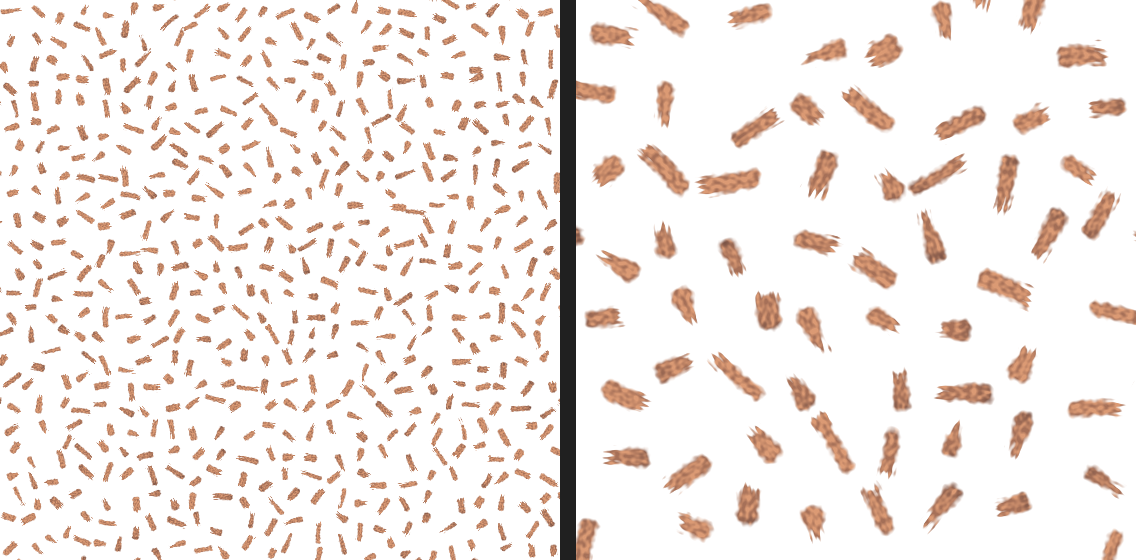
Left, the full canvas; right, a detail of the centre.
Give the GLSL for this pattern, as a three.js fragment shader.

```glsl
#define CELLS 24.0
#define JITTER 0.42
#define SPACING 0.95
#define SOFTNESS 0.036
#define RAGGED 0.17
#define GRAIN 1.5
#define PAPER vec3(1.0)
#define COPPER vec3(0.86, 0.605, 0.455)
#define UMBER vec3(0.65, 0.44, 0.345)
#define SHADE vec3(0.47, 0.32, 0.27)

varying vec2 vUv;

vec2 hash2(vec2 p) {
  vec3 a = fract(vec3(p.xyx) * vec3(0.1031, 0.1030, 0.0973));
  a += dot(a, a.yzx + 33.33);
  return fract((a.xx + a.yz) * a.zy);
}

// Gradient noise, roughly -0.5 to 0.5
float corner(vec2 cell, vec2 offset) {
  float angle = 6.2832 * hash2(cell).x;
  return dot(vec2(cos(angle), sin(angle)), offset);
}

float gradientNoise(vec2 p) {
  vec2 i = floor(p), f = fract(p);
  vec2 u = f * f * (3.0 - 2.0 * f);
  vec2 e = vec2(1.0, 0.0);
  return mix(mix(corner(i, f), corner(i + e, f - e), u.x),
             mix(corner(i + e.yx, f - e.yx), corner(i + 1.0, f - 1.0), u.x), u.y);
}

vec2 scatter(vec2 cell) {
  return cell + 0.5 + JITTER * (2.0 * hash2(cell + 71.0) - 1.0);
}

// Scattered point pushed away from its close neighbours
vec2 strokeCenter(vec2 cell) {
  vec2 home = scatter(cell), push = vec2(0.0);
  for (int y = -1; y <= 1; y++) {
    for (int x = -1; x <= 1; x++) {
      vec2 away = home - scatter(cell + vec2(x, y));
      float gap = length(away);
      push += away / (gap + 0.0001) * max(0.0, SPACING - gap) * 0.5;
    }
  }
  return home + clamp(push, -0.4, 0.4);
}

float roundedBox(vec2 p, vec2 halfSize, float radius) {
  vec2 d = abs(p) - halfSize + radius;
  return length(max(d, 0.0)) + min(max(d.x, d.y), 0.0) - radius;
}

// Lays one short brush stroke over the colour below
vec3 paintStroke(vec3 below, vec2 p, vec2 cell) {
  vec2 size = hash2(cell + 13.0), form = hash2(cell + 29.0), tone = hash2(cell + 47.0);
  float angle = 6.2832 * hash2(cell + 5.0).x;
  float c = cos(angle), s = sin(angle);
  vec2 q = vec2(c * p.x + s * p.y, c * p.y - s * p.x);
  q.y += (tone.y - 0.5) * 0.4 * q.x * q.x;

  // Longer strokes are thinner, and some taper to one end
  float halfLength = mix(0.22, 0.45, size.x * (0.4 + 0.6 * size.x));
  float halfWidth = mix(0.105, 0.165, size.y) * mix(1.08, 0.8, size.x);
  float along = q.x / halfLength;
  float taper = 0.75 * form.x * form.x;
  float width = halfWidth * (1.0 - taper * smoothstep(-0.6, 1.1, along));

  // Bristle marks fray the far end, fine wobble roughens the outline
  vec2 shift = cell * 7.3;
  float bristles = gradientNoise(q * vec2(3.0, 19.0) + shift);
  float wobble = gradientNoise(q * 11.0 + shift + 40.0);
  float edge = roundedBox(q, vec2(halfLength, width), width * mix(0.55, 0.95, form.y));
  edge += RAGGED * bristles * smoothstep(0.1, 1.0, along) + 0.045 * wobble;

  // Speckled pigment, darker along the rim and at the loaded end
  float speckle = gradientNoise(q * vec2(12.0, 17.0) + shift + 90.0);
  float load = smoothstep(0.2, 1.0, -along) * smoothstep(0.45, 1.0, tone.x);
  float dark = 0.27 + GRAIN * speckle + 0.35 * smoothstep(-0.07, 0.0, edge);
  dark += 0.35 * tone.x * tone.x;
  vec3 pigment = mix(COPPER, UMBER, clamp(dark, 0.0, 1.0));
  pigment = mix(pigment, SHADE, load * clamp(0.45 + speckle, 0.0, 1.0));
  return mix(below, pigment, 1.0 - smoothstep(-SOFTNESS, SOFTNESS, edge));
}

void main() {
  vec2 p = vUv * CELLS;
  vec2 home = floor(p);
  vec3 color = PAPER;
  for (int y = -1; y <= 1; y++) {
    for (int x = -1; x <= 1; x++) {
      vec2 cell = home + vec2(x, y);
      vec2 local = p - strokeCenter(cell);
      if (dot(local, local) < 0.36) color = paintStroke(color, local, cell + 100.0);
    }
  }
  gl_FragColor = vec4(color, 1.0);
}
```
